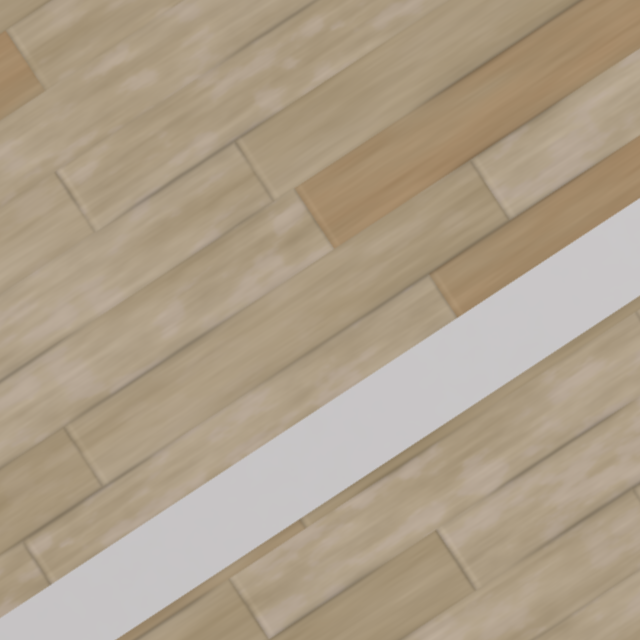
Give the GLSL for this texture, as a WebGL 2 fragment shader.

```glsl
#version 300 es
precision highp float;
// Diagonal pale oak planks with soft grain and seams, crossed by one flat grey band.

#define ANGLE 0.581          // slope of the boards, radians
#define ROW_WIDTH 0.1135     // board width
#define ROW_START 0.224      // height of the seam below row 0
#define BOARD_LENGTH 0.76
#define BAND_LOW -0.099
#define BAND_HIGH 0.0285
#define SEAM_WIDTH 0.0032
#define SEAM_DEPTH 0.17
#define GRAIN 0.045
#define SOFTNESS 0.0035      // width of the smoothing footprint

uniform vec2 u_resolution;
out vec4 outColor;

const vec3 PALE = vec3(0.705, 0.645, 0.555);
const vec3 KHAKI = vec3(0.625, 0.555, 0.440);
const vec3 AMBER = vec3(0.645, 0.535, 0.405);
const vec3 ROSE_GREY = vec3(0.700, 0.640, 0.585);
const vec3 BAND = vec3(0.782, 0.772, 0.775);

// Per row, bottom to top: joint position, tone before it, tone after it.
const int FIRST_ROW = -7;
const vec3 ROWS[13] = vec3[13](
    vec3(0.40, 0.30, 0.30), vec3(0.956, 0.35, 0.30), vec3(0.664, 0.65, 0.25),
    vec3(0.352, 0.65, 0.20), vec3(0.495, 0.85, 0.70), vec3(0.874, 0.25, 1.00),
    vec3(1.026, 0.50, 0.20), vec3(0.772, 0.28, 1.00), vec3(0.734, 0.28, 0.55),
    vec3(0.474, 0.45, 0.32), vec3(0.30, 0.35, 0.32), vec3(0.530, 1.00, 0.42),
    vec3(0.20, 0.60, 0.60));

float hash(vec2 p) {
    vec3 q = fract(vec3(p.xyx) * 0.1031);
    q += dot(q, q.yzx + 33.33);
    return fract((q.x + q.y) * q.z);
}

float noise(vec2 p) {
    vec2 i = floor(p), f = fract(p);
    f = f * f * (3.0 - 2.0 * f);
    return mix(mix(hash(i), hash(i + vec2(1, 0)), f.x),
               mix(hash(i + vec2(0, 1)), hash(i + vec2(1, 1)), f.x), f.y);
}

float fbm(vec2 p) {
    float sum = 0.0, gain = 0.5;
    for (int i = 0; i < 4; i++) {
        sum += gain * noise(p);
        p = p * 2.03 + 17.1;
        gain *= 0.5;
    }
    return sum / 0.9375;
}

float line(float d, float width) {
    return exp(-d * d / (width * width));
}

// q.x runs along the boards, q.y across them.
vec3 wood(vec2 q) {
    float y = (q.y - ROW_START) / ROW_WIDTH;
    float row = floor(y);
    vec3 board = ROWS[clamp(int(row) - FIRST_ROW, 0, 12)];
    float x = (q.x - board.x) / BOARD_LENGTH;
    float id = hash(vec2(row + 40.0, floor(x) + 20.0));
    vec2 g = q + vec2(id * 9.0 + 3.0, id * 5.0 + 2.0);

    // Board tone, broad mottling and fine streaks
    float tone = x < 0.0 ? board.y : board.z;
    float amber = smoothstep(0.7, 1.0, tone);
    float broad = fbm(g * vec2(4.0, 19.0)) - 0.5;
    float streak = fbm(g * vec2(9.0, 120.0)) - 0.5;
    float blotch = fbm(g * vec2(17.0, 38.0)) - 0.5;
    vec3 col = mix(PALE, KHAKI, clamp(tone + 1.1 * broad, 0.0, 1.0));
    col = mix(col, AMBER, amber * clamp(0.65 + 1.4 * broad, 0.0, 1.0));
    float figure = (1.0 - amber) * smoothstep(0.65, 0.2, tone);
    col = mix(col, ROSE_GREY, figure * smoothstep(0.0, 0.2, blotch) * 0.65);
    col += GRAIN * (1.6 * streak + 1.8 * blotch * figure);

    // Long seams fade in and out; butt joints carry a pale lip
    float edge = (y - round(y)) * ROW_WIDTH;
    float wear = smoothstep(0.3, 0.7, noise(vec2(q.x * 4.5 + 5.0, round(y) * 7.3 + 80.0)));
    float seam = line(edge, SEAM_WIDTH) * mix(0.2, 1.0, wear);
    float end = (x - round(x)) * BOARD_LENGTH;
    float jointWear = 0.4 + 0.6 * noise(vec2(q.y * 25.0 + 30.0, row + 50.0));
    float joint = line(end, SEAM_WIDTH) * jointWear * (1.0 - 0.6 * amber);
    col *= 1.0 - SEAM_DEPTH * max(seam, joint);
    col *= 1.0 - 0.05 * line(edge, 4.0 * SEAM_WIDTH) * wear;
    return col + 0.03 * line(end - 0.009, SEAM_WIDTH) * jointWear;
}

vec3 surface(vec2 p) {
    float c = cos(ANGLE), s = sin(ANGLE);
    vec2 q = vec2(c * p.x + s * p.y, c * p.y - s * p.x);
    if (q.y > BAND_LOW && q.y < BAND_HIGH)
        return BAND + 0.012 * (q.x - 0.6) + 0.006 * (fbm(q * 40.0 + 9.0) - 0.5);
    float rim = line(q.y - BAND_LOW, 0.006) + 0.5 * line(q.y - BAND_HIGH, 0.006);
    return wood(q) * (1.0 - 0.07 * rim);
}

void main() {
    vec2 p = gl_FragCoord.xy / u_resolution;
    vec3 col = vec3(0.0);
    // Nine samples smooth every edge
    for (int i = 0; i < 9; i++) {
        vec2 offset = vec2(i % 3, i / 3) - 1.0;
        col += surface(p + offset * SOFTNESS / 3.0);
    }
    outColor = vec4(col / 9.0, 1.0);
}
```
